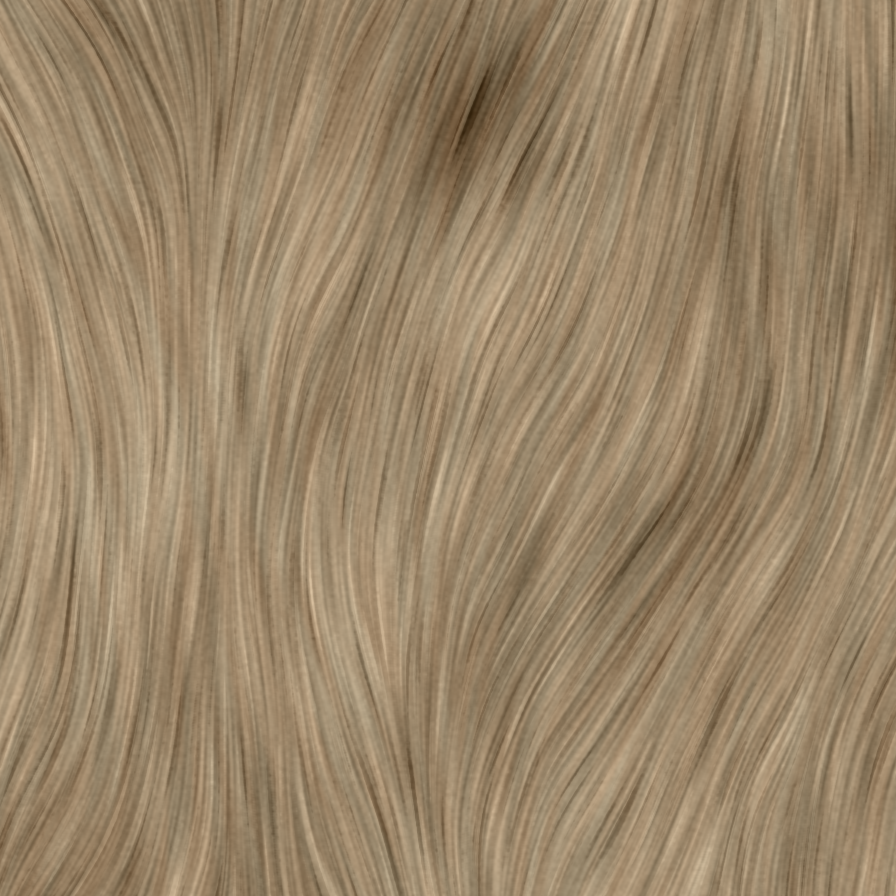
Reproduce this texture procedurally as a Shadertoy shader.

```glsl
// Wavy dark-blond hair: fine strands smeared along a sweeping flow field.

vec2 hash22(vec2 p) {
    vec3 q = fract(vec3(p.xyx) * vec3(0.1031, 0.1030, 0.0973));
    q += dot(q, q.yzx + 33.33);
    return fract((q.xx + q.yz) * q.zy);
}

// Two independent channels of smooth value noise
vec2 noise(vec2 p) {
    vec2 cell = floor(p), f = fract(p);
    f = f * f * (3.0 - 2.0 * f);
    return mix(mix(hash22(cell), hash22(cell + vec2(1, 0)), f.x),
               mix(hash22(cell + vec2(0, 1)), hash22(cell + vec2(1, 1)), f.x), f.y);
}

// Combing direction, pointing from root to tip
vec2 flow(vec2 p) {
    float down = 1.0 - p.y;
    float bulge = (down - 0.68) / 0.22;
    float left = 0.6 - 1.15 * down;
    float middle = -0.46 + 0.75 * smoothstep(0.25, 0.9, down);
    float right = -mix(0.42, 0.08, smoothstep(0.55, 0.95, p.x))
                  - 0.45 * exp(-bulge * bulge);
    float slope = mix(left, middle, smoothstep(0.1, 0.4, p.x));
    slope = mix(slope, right, smoothstep(0.4, 0.68, p.x));
    slope += 0.26 * (noise(p * vec2(22.0, 7.0) + 40.0).x - 0.5);
    return normalize(vec2(slope, -1.0));
}

// Soft oval patch, leaning with the strands
float patchAt(vec2 p, vec2 center, vec2 radius, float lean) {
    vec2 d = p - center;
    d.x -= lean * d.y;
    d /= radius;
    return exp(-dot(d, d));
}

void mainImage(out vec4 fragColor, in vec2 fragCoord) {
    vec2 uv = fragCoord / iResolution.xy;

    // Average the grain both ways along the flow; locks cross the strands slightly
    vec2 strand = vec2(0.0), lock = vec2(0.0);
    float total = 0.0;
    for (int side = 0; side < 2; side++) {
        float way = side == 0 ? 1.0 : -1.0;
        vec2 p = uv;
        for (int i = 0; i < 32; i++) {
            p += way * 0.0031 * flow(p);
            float weight = 0.5 + 0.5 * cos(3.14159 * (float(i) + 0.5) / 32.0);
            vec2 drift = vec2(way * 0.0004 * float(i), 0.0);
            strand += weight * noise(p * 275.0 + 300.0);
            lock += weight * noise((p + drift) * 105.0 + 90.0);
            total += weight;
        }
    }
    strand = (strand / total - 0.5) * 25.0;
    lock = (lock / total - 0.5) * 16.0;

    // Strand contrast, with thin dark gaps and pale single hairs
    float tone = 0.037 * strand.x + 0.018 * lock.x;
    tone -= 0.1 * smoothstep(0.9, 2.7, strand.y - 0.2 * lock.x);
    tone += 0.07 * smoothstep(0.9, 2.7, 0.2 * lock.x - strand.y);

    // Faint frizz that breaks up the strands
    tone += 0.035 * (noise(uv * 230.0 + 500.0).x - 0.5);

    // Broad sheen and the shadows between waves
    vec2 leaning = vec2(uv.x - 0.35 * uv.y, uv.y);
    tone += 0.13 * (noise(leaning * vec2(9.0, 4.0) + 11.0).x - 0.5);
    tone -= 0.13 * patchAt(uv, vec2(0.53, 0.87), vec2(0.09, 0.10), 0.4);
    tone -= 0.10 * patchAt(uv, vec2(0.37, 0.58), vec2(0.025, 0.14), 0.35);
    tone -= 0.09 * patchAt(uv, vec2(0.76, 0.42), vec2(0.06, 0.13), 0.7);
    tone -= 0.08 * patchAt(uv, vec2(0.28, 0.12), vec2(0.04, 0.12), 0.0);
    tone += 0.04 * patchAt(uv, vec2(0.47, 0.69), vec2(0.12, 0.10), 0.5);

    // Warm tan strands beside cooler olive ones
    float warmth = clamp(lock.y + 0.3 * strand.x, -2.0, 2.0);
    vec3 color = vec3(0.604, 0.522, 0.41) + tone * vec3(1.0, 1.0, 0.95);
    color += warmth * vec3(0.006, -0.002, -0.005);
    fragColor = vec4(clamp(color, 0.0, 1.0), 1.0);
}
```
